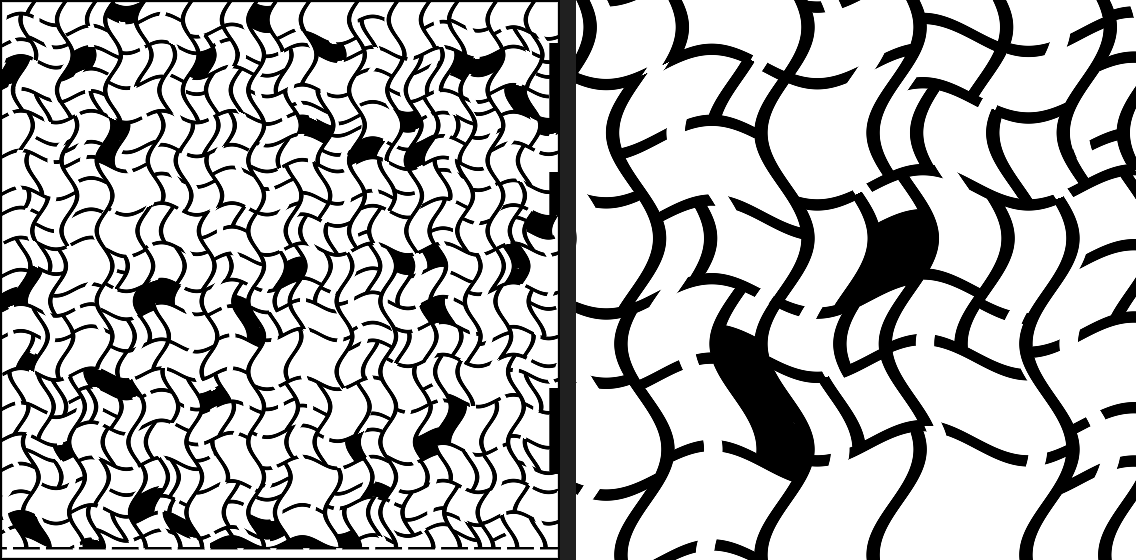
Left, the full canvas; right, a detail of the centre.
A WebGL 1 fragment shader for this pattern:

```glsl
precision highp float;
// Wavy black lattice on white: the square is split again and again into uneven
// cells, bent by one cosine wave per axis. Level walls are broken by gaps,
// upright walls are solid, and a few of the smallest cells are filled.

uniform vec2 u_resolution;

float hash(float n) {
  return fract(sin(n * 12.9898 + 4.137) * 4375.8545);
}

// Level wall at height y with regular gaps; negative inside the ink.
float brokenWall(vec2 p, float y, float halfWidth, float phase) {
  float toGap = abs(fract(p.x * 17.0 + phase) - 0.5) / 17.0;
  return max(abs(p.y - y) - halfWidth, 0.0055 - toGap);
}

// Signed distance to the walls and filled cells met on the way to one leaf.
float lattice(vec2 p) {
  vec2 lo = vec2(0.0), hi = vec2(1.0);
  float node = 1.0, d = 1.0;
  for (int level = 0; level < 13; level++) {
    vec2 size = hi - lo;
    if (max(size.x, size.y) < 0.052 + 0.05 * hash(node + 0.31)) break;

    float share = mix(0.3, 0.7, hash(node));
    float side;
    if (size.x * mix(0.8, 1.35, hash(node + 0.57)) > size.y) {
      float cut = lo.x + size.x * share;
      side = step(cut, p.x);
      d = min(d, abs(p.x - cut) - 0.004);
      if (side > 0.5) lo.x = cut; else hi.x = cut;
    } else {
      float cut = lo.y + size.y * share;
      side = step(cut, p.y);
      d = min(d, brokenWall(p, cut, 0.0034, hash(node + 0.73)));
      if (side > 0.5) lo.y = cut; else hi.y = cut;
    }
    node = node * 2.0 + side;
  }

  // Fill some of the smallest cells.
  vec2 size = hi - lo;
  if (size.x * size.y < 0.0019 && hash(node + 0.19) < 0.3) {
    vec2 box = abs(p - 0.5 * (lo + hi)) - 0.5 * size;
    d = min(d, max(box.x, box.y));
  }
  return d;
}

void main() {
  vec2 p = gl_FragCoord.xy / u_resolution;
  float pixel = 1.0 / min(u_resolution.x, u_resolution.y);

  // Bend uprights along y and level walls along x.
  vec2 bent = p + vec2(0.014, 0.0105) * cos(50.0 * (p.yx - vec2(0.462, 0.477)));
  float d = lattice(bent);

  // Solid patches along the right and bottom edges.
  if (hash(floor(p.y * 13.0) + 0.4) < 0.25) d = min(d, 0.981 - p.x);
  if (hash(floor(p.x * 8.0) + 0.9) < 0.25) d = min(d, bent.y - 0.034);

  // Clear strip at the foot, closed by a thin straight broken rail.
  d = max(d, 0.021 - p.y);
  d = min(d, brokenWall(p, 0.021, 0.0022, 0.2));

  // Outer frame.
  vec2 edge = min(p, 1.0 - p);
  d = min(d, min(edge.x, edge.y) - 0.004);

  float ink = 1.0 - smoothstep(-0.5 * pixel, 0.5 * pixel, d);
  gl_FragColor = vec4(vec3(1.0 - ink), 1.0);
}
```
